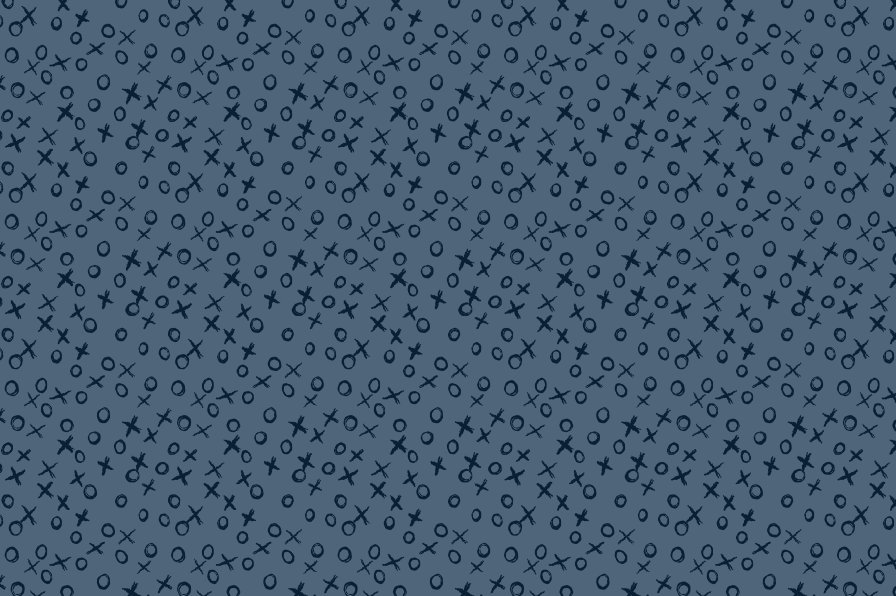
Reproduce this pattern procedurally as a Shadertoy shader.

```glsl
#define TILE_SIZE 0.2793
#define LATTICE vec2(6.0, 3.0)
#define JITTER 0.46
#define CROSS_SHARE 0.54
#define ARM_LENGTH 0.385
#define ARM_WIDTH 0.064
#define RING_RADIUS 0.242
#define RING_WIDTH 0.046
#define EDGE_SOFTNESS 0.7
#define GROUND vec3(0.31, 0.40, 0.48)
#define INK vec3(0.035, 0.125, 0.205)

vec4 hash4(vec2 p) {
    vec4 q = fract(p.xyxy * vec4(0.1031, 0.1030, 0.0973, 0.1099));
    q += dot(q, q.wzxy + 33.33);
    return fract((q.xxyz + q.yzzw) * q.zywx);
}

vec2 rotate(vec2 p, float angle) {
    float c = cos(angle), s = sin(angle);
    return vec2(c * p.x + s * p.y, c * p.y - s * p.x);
}

// Bent, tapered brush line along x
float brushLine(vec2 p, float halfLength, float halfWidth, float seed) {
    p.y += (seed - 0.5) * 0.5 * p.x * p.x + 0.010 * sin(p.x * 24.0 + seed * 40.0);
    float t = clamp(p.x / halfLength, -1.0, 1.0);
    float width = halfWidth * (1.0 - 0.5 * t * t + 0.2 * t * sin(seed * 50.0));
    width += 0.006 * sin(p.x * 57.0 + seed * 90.0);
    return length(vec2(max(abs(p.x) - halfLength, 0.0), p.y)) - width;
}

// Main line with a thinner second pass, giving split ends
float brushArm(vec2 p, float halfLength, float halfWidth, float seed) {
    float side = seed < 0.5 ? -1.0 : 1.0;
    vec2 offset = vec2(0.09 * side, halfWidth * 0.65);
    float mainPass = brushLine(p, halfLength, halfWidth, seed);
    float sidePass = brushLine(rotate(p - offset, 0.06 * side),
                               halfLength * 0.8, halfWidth * 0.55, 1.0 - seed);
    return min(mainPass, sidePass);
}

float crossMark(vec2 p, vec4 rnd) {
    float tilt = (rnd.x - 0.5) * 0.8;
    float spread = mix(0.66, 0.92, rnd.y);
    float halfWidth = ARM_WIDTH * mix(0.45, 1.25, rnd.z);
    float halfLength = ARM_LENGTH * mix(0.84, 1.15, rnd.w);
    float rising = brushArm(rotate(p, tilt + spread), halfLength, halfWidth, rnd.x);
    float falling = brushArm(rotate(p, tilt - spread), halfLength * mix(0.75, 1.0, rnd.y),
                             halfWidth, rnd.w);
    return min(rising, falling);
}

// Uneven oval loop whose line swells along its turn
float loopLine(vec2 p, float radius, float seed) {
    float angle = atan(p.y, p.x);
    float r = radius * (1.0 + 0.05 * sin(2.0 * angle + seed * 30.0)
                            + 0.03 * sin(3.0 * angle + seed * 70.0));
    float width = RING_WIDTH * (0.85 + 0.35 * sin(angle + seed * 20.0)
                                     + 0.12 * sin(7.0 * angle + seed * 11.0));
    return abs(length(p) - r) - width;
}

float ringMark(vec2 p, vec4 rnd) {
    p = rotate(p, (rnd.x - 0.4) * 1.4);
    p.x *= mix(1.0, 1.35, rnd.y);
    float radius = RING_RADIUS * mix(0.88, 1.15, rnd.z);
    vec2 slip = 0.035 * vec2(cos(rnd.w * 6.28), sin(rnd.w * 6.28));
    float outer = loopLine(p, radius, rnd.x);
    float inner = loopLine(p - slip, radius * mix(0.8, 1.0, rnd.w), rnd.w);
    return min(outer, inner + 0.010);
}

// Nearest mark on a turned lattice that still repeats with the square tile
float markDistance(vec2 p) {
    float marksPerTile = dot(LATTICE, LATTICE);
    float latticeAngle = atan(LATTICE.y, LATTICE.x);
    float nearest = 1.0;
    for (int j = -1; j <= 1; j++) {
        for (int i = -1; i <= 1; i++) {
            vec2 cell = floor(p) + vec2(float(i), float(j));
            vec2 id = mod(vec2(dot(LATTICE, cell),
                               LATTICE.x * cell.y - LATTICE.y * cell.x), marksPerTile);
            vec4 place = hash4(id + 17.0);
            vec4 shape = hash4(id + 153.0);
            vec2 center = cell + 0.5 + (place.xy - 0.5) * JITTER;
            vec2 local = rotate(p - center, latticeAngle);
            float d = place.z < CROSS_SHARE ? crossMark(local, shape)
                                            : ringMark(local, shape);
            nearest = min(nearest, d);
        }
    }
    return nearest;
}

void mainImage(out vec4 fragColor, in vec2 fragCoord) {
    vec2 tile = fragCoord / iResolution.y / TILE_SIZE;
    vec2 p = vec2(LATTICE.x * tile.x - LATTICE.y * tile.y,
                  LATTICE.y * tile.x + LATTICE.x * tile.y);
    float edge = EDGE_SOFTNESS * length(LATTICE) / (TILE_SIZE * iResolution.y);
    float ink = 1.0 - smoothstep(-edge, edge, markDistance(p));
    fragColor = vec4(mix(GROUND, INK, ink), 1.0);
}
```
